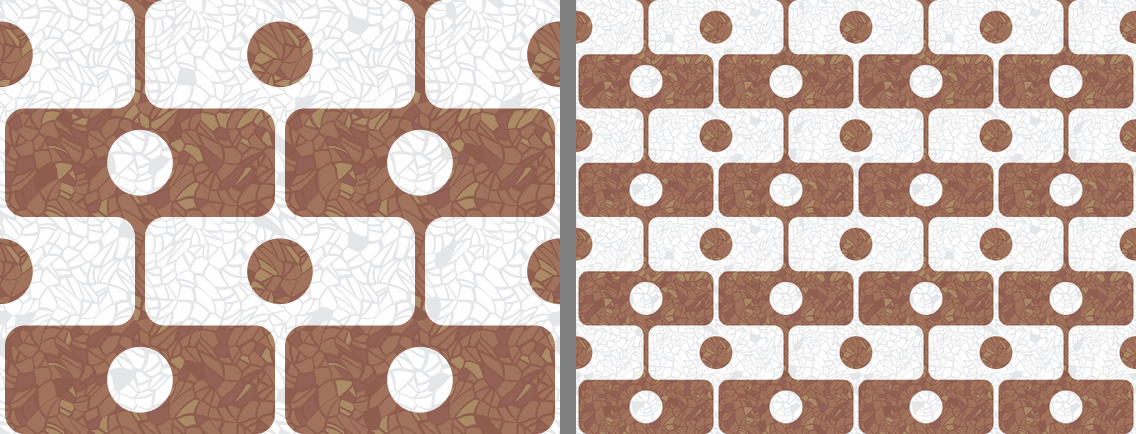
Left: one tile. Right: repeated 2 by 2.
A WebGL 1 fragment shader for this pattern:

```glsl
precision highp float;
uniform vec2 u_resolution;

float hash(vec2 p) {
  return fract(sin(dot(p, vec2(127.1, 311.7))) * 43758.5453);
}

float roundedBox(vec2 p, vec2 halfSize, float radius) {
  vec2 q = abs(p) - halfSize + radius;
  return length(max(q, 0.0)) + min(max(q.x, q.y), 0.0) - radius;
}

// Bands alternate and shift by half a brick; 1.0 marks the upper, pale band
float paleBand(vec2 p) {
  return mod(floor(p.y * 2.0), 2.0);
}

// Offset from the brick centre, in repeat widths
vec2 brickOffset(vec2 p) {
  float x = fract(p.x + 0.5 * paleBand(p)) - 0.5;
  return vec2(x, (fract(p.y * 2.0) - 0.5) * 0.3867);
}

float brownMask(vec2 p) {
  vec2 d = brickOffset(p);
  float brick = step(roundedBox(d, vec2(0.4818, 0.1934), 0.07), 0.0);
  float solid = brick * step(0.1172, length(d));
  return mix(solid, 1.0 - solid, paleBand(p));
}

// Cell ids wrap over one repeat, so shards recur in every brick
vec2 wrapCell(vec2 id, vec2 period) {
  return floor(mod(id + 0.5, period));
}

vec2 seedOffset(vec2 id, vec2 p) {
  vec2 cell = wrapCell(id, vec2(18.0, 14.0));
  vec2 jitter = vec2(hash(cell + 3.7), hash(cell + 41.3));
  return id + 0.08 + 0.84 * jitter - p;
}

// Broken tile: x = shard coverage, y = shard tint, z = stray tan flecks
vec3 mosaic(vec2 g) {
  g += 0.45 * sin(6.28318 * g.yx * vec2(3.0 / 14.0, 4.0 / 18.0));
  vec2 base = floor(g);
  vec2 nearId = base;
  vec2 nearSeed = vec2(8.0);
  for (int j = -1; j <= 1; j++) {
    for (int i = -1; i <= 1; i++) {
      vec2 id = base + vec2(float(i), float(j));
      vec2 s = seedOffset(id, g);
      if (dot(s, s) < dot(nearSeed, nearSeed)) {
        nearSeed = s;
        nearId = id;
      }
    }
  }

  float edge = 8.0;
  for (int j = -2; j <= 2; j++) {
    for (int i = -2; i <= 2; i++) {
      vec2 s = seedOffset(nearId + vec2(float(i), float(j)), g);
      vec2 across = s - nearSeed;
      if (dot(across, across) > 0.0001) {
        edge = min(edge, dot(0.5 * (s + nearSeed), normalize(across)));
      }
    }
  }

  // Crack many of the cells into two angular shards
  vec2 key = wrapCell(nearId, vec2(18.0, 14.0));
  float angle = 6.28318 * hash(key + 11.9);
  float crack = dot(nearSeed, vec2(cos(angle), sin(angle)));
  if (hash(key + 23.1) < 0.6) {
    edge = min(edge, abs(crack));
    key += 57.3 * step(0.0, crack);
  }

  // Uneven, slightly wedged grout, and a few lost shards
  vec2 tilt = vec2(hash(key + 5.3), hash(key + 8.9)) - 0.5;
  float grout = 0.05 + 0.045 * hash(key + 71.7) + 0.12 * dot(tilt, nearSeed);
  float soft = 20.0 / u_resolution.x;
  float shard = smoothstep(-soft, soft, edge - grout);
  vec2 place = wrapCell(nearId, vec2(36.0, 28.0));
  shard *= step(0.025, hash(place + 91.1));
  float fleck = step(abs(place.y - 20.0), 0.5) * step(0.65, hash(place + 17.7));
  return vec3(shard, hash(key + 33.3), fleck);
}

void main() {
  vec2 p = gl_FragCoord.xy / u_resolution * 2.0;

  // Supersampled outline of bricks and discs
  float brown = 0.0;
  for (int j = 0; j < 4; j++) {
    for (int i = 0; i < 4; i++) {
      vec2 sub = (vec2(float(i), float(j)) - 1.5) / 4.0;
      brown += brownMask(p + sub * 2.0 / u_resolution) / 16.0;
    }
  }

  // Discs carry their own shards, larger in the pale ones
  float pale = paleBand(p);
  vec2 d = brickOffset(p);
  vec2 g = p * vec2(18.0, 14.0);
  if (length(d) < 0.1172) {
    vec2 repeatId = floor(p + vec2(0.5 * pale, 0.0));
    g = repeatId * vec2(18.0, 14.0) + vec2(5.0, 3.0 + 5.0 * pale);
    g += d * mix(15.0, 18.0, pale);
  }
  vec3 tile = mosaic(g);

  vec3 brownShard = mix(vec3(0.575, 0.38, 0.335), vec3(0.63, 0.45, 0.36), step(0.18, tile.y));
  brownShard = mix(brownShard, vec3(0.67, 0.54, 0.40), max(step(0.85, tile.y), tile.z));
  vec3 brownColor = mix(vec3(0.56, 0.365, 0.305), brownShard, tile.x);
  vec3 whiteColor = mix(vec3(0.895, 0.9, 0.91), vec3(0.995), tile.x);
  gl_FragColor = vec4(mix(whiteColor, brownColor, brown), 1.0);
}
```
